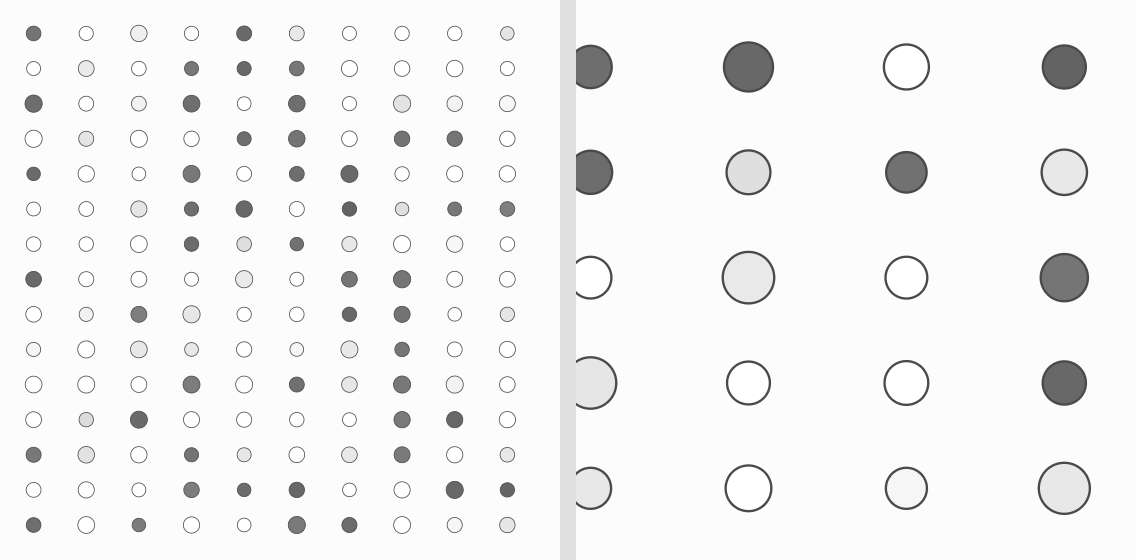
Left: the whole. Right: its middle third, enlarged.
Reproduce this pattern procedurally as a WebGL 1 fragment shader.

```glsl
precision highp float;

uniform vec2 u_resolution;

float hash(vec2 cell, float seed) {
  vec3 p = fract(vec3(cell, seed) * vec3(0.1031, 0.1137, 0.0973) + 0.317);
  p += dot(p, p.yzx + 19.19);
  return fract((p.x + p.y) * p.z * 37.0);
}

// About a third of the dots are dark, a quarter pale and the rest white.
float fillTone(vec2 cell) {
  float kind = hash(cell, 3.0);
  float shade = hash(cell, 11.0);
  if (kind < 0.33) return mix(0.39, 0.50, shade);
  if (kind < 0.59) return mix(0.86, 0.97, shade);
  return 1.0;
}

// Antialiased coverage of a disc, given the distance from its centre.
float disc(float dist, float radius, float pixels) {
  return clamp(0.5 + (radius - dist) * pixels, 0.0, 1.0);
}

void main() {
  float pixels = min(u_resolution.x, u_resolution.y);
  vec2 p = gl_FragCoord.xy / pixels;

  // Grid of 10 columns and 15 rows
  vec2 spacing = vec2(0.0940, 0.0627);
  vec2 origin = vec2(0.0600, 0.0625);
  vec2 cell = floor((p - origin) / spacing + 0.5);
  cell = clamp(cell, vec2(0.0), vec2(9.0, 14.0));
  float dist = length(p - origin - cell * spacing);

  // Filled dot with a thin outline
  float radius = mix(0.0120, 0.0154, hash(cell, 7.0));
  float halfLine = 0.0007;
  float outer = disc(dist, radius + halfLine, pixels);
  float inner = disc(dist, radius - halfLine, pixels);

  float tone = mix(0.99, fillTone(cell), disc(dist, radius, pixels));
  tone = mix(tone, 0.29, outer - inner);
  gl_FragColor = vec4(vec3(tone), 1.0);
}
```
